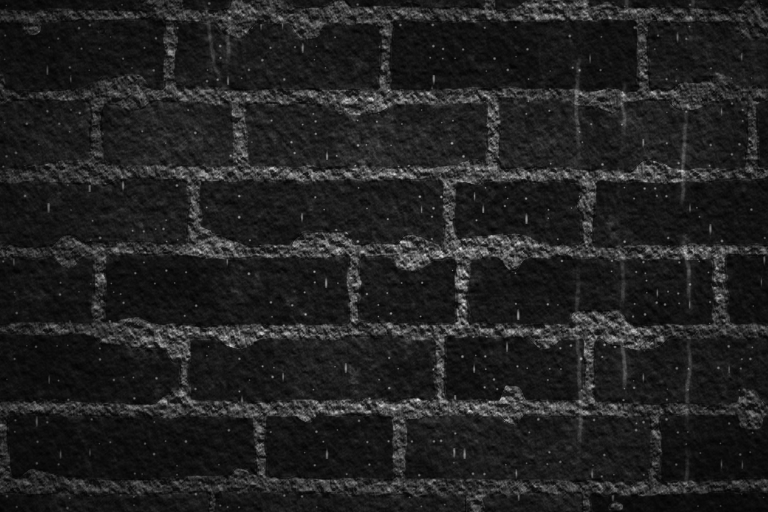
This texture is drawn by a Shadertoy shader. Its source:

```glsl
// Dark weathered brick wall: rough mortar, chipped edges, pale run-off streaks and a vignette.

// Layout, in units of the canvas height
const float COURSE_PITCH = 0.1525;
const float FIRST_BED = 0.033;         // depth of the first mortar bed below the top
const float STRETCHER = 0.5;           // length of a full brick with its joint
const vec2 HALF_JOINT = vec2(0.013, 0.0145);
const float CORNER = 0.006;
// One cut brick per course (left edge, length); full bricks fill both sides
const vec2 CUT_BRICKS[8] = vec2[8](
    vec2(0.957, 0.176), vec2(0.330, 0.422), vec2(0.184, 0.285), vec2(0.879, 0.270),
    vec2(0.697, 0.207), vec2(0.863, 0.291), vec2(0.510, 0.273), vec2(0.918, 0.229));
// Run-off streaks (position across, length from the top)
const vec2 STREAKS[5] = vec2[5](
    vec2(0.415, 0.18), vec2(0.44, 0.17), vec2(1.13, 0.92), vec2(1.21, 0.88), vec2(1.34, 1.1));

// Tones and light
const float BRICK_TONE = 0.125;
const float MORTAR_TONE = 0.36;
const float STREAK_TONE = 0.20;
const float SPECK_TONE = 0.45;
const vec2 LIGHT_STEP = vec2(0.0012, 0.0038);
const vec2 LIGHT_CENTRE = vec2(0.84, 0.52);
const float SPECK_GRID = 48.0;

float hash(vec2 p) {
    vec3 q = fract(vec3(p.xyx) * 0.1031);
    q += dot(q, q.yzx + 33.33);
    return fract((q.x + q.y) * q.z);
}

float noise(vec2 p) {
    vec2 i = floor(p), f = fract(p);
    f = f * f * (3.0 - 2.0 * f);
    return mix(mix(hash(i), hash(i + vec2(1, 0)), f.x),
               mix(hash(i + vec2(0, 1)), hash(i + 1.0), f.x), f.y);
}

float fbm(vec2 p) {
    float sum = 0.0, gain = 0.53;
    for (int i = 0; i < 3; i++) {
        sum += gain * noise(p);
        p = p * 2.1 + 17.3;
        gain *= 0.54;
    }
    return sum;
}

// Signed distance to the nearest brick; id names it, along runs 0..1 over its length
float brickDistance(vec2 p, out vec2 id, out float along) {
    vec2 w = p + 0.012 * (vec2(noise(p * 5.0), noise(p * 4.0 + 31.0)) - 0.5);
    float depth = (1.0 - w.y - FIRST_BED) / COURSE_PITCH;
    float course = floor(depth);
    vec2 cut = CUT_BRICKS[clamp(int(course) + 1, 0, 7)];
    float x = w.x - cut.x, size = STRETCHER, column = 0.0;
    if (x >= 0.0 && x < cut.y) {
        size = cut.y;
    } else {
        if (x >= cut.y) { x -= cut.y; column = 1.0; }
        column += floor(x / STRETCHER);
        x = mod(x, STRETCHER);
    }
    id = vec2(column + 11.0, course + 23.0);
    along = x / size;

    vec2 offset = vec2(x - 0.5 * size, (fract(depth) - 0.5) * COURSE_PITCH);
    vec2 joint = HALF_JOINT * (0.75 + 0.5 * vec2(hash(id), hash(id + 5.0)));
    vec2 q = abs(offset) - 0.5 * vec2(size, COURSE_PITCH) + joint + CORNER;
    float d = length(max(q, 0.0)) + min(max(q.x, q.y), 0.0) - CORNER;

    // Ragged edge and broken corners
    d += 0.011 * (fbm(p * 38.0) - 0.5);
    return d + 0.028 * smoothstep(0.66, 0.95, noise(p * 15.0 + 7.0));
}

float relief(vec2 p) {
    vec2 id;
    float along;
    float body = smoothstep(0.003, -0.004, brickDistance(p, id, along));
    return 0.005 * body + fbm(p * 75.0) * mix(0.019, 0.010, body);
}

float streaks(vec2 p) {
    float sum = 0.0, top = 1.0 - p.y;
    for (int i = 0; i < 5; i++) {
        float seed = float(i) * 9.7;
        float bend = 0.028 * (noise(vec2(seed, top * 5.0)) - 0.5)
                   + 0.006 * (noise(vec2(seed, top * 40.0)) - 0.5);
        float x = abs(p.x - STREAKS[i].x - bend);
        float fade = smoothstep(STREAKS[i].y, STREAKS[i].y - 0.08, top);
        float patchy = smoothstep(0.2, 0.8, noise(vec2(seed + 3.0, top * 14.0)));
        sum += fade * patchy * (smoothstep(0.006, 0.001, x) + 0.25 * smoothstep(0.022, 0.0, x));
    }
    return sum;
}

// Scattered pale dots, some drawn out into short drips
float specks(vec2 p, float pixel) {
    vec2 cell = floor(p * SPECK_GRID);
    vec2 jitter = 0.3 + 0.4 * vec2(hash(cell + 3.0), hash(cell + 71.0));
    vec2 q = (p * SPECK_GRID - cell - jitter) / SPECK_GRID;
    q.y /= 1.0 + 3.0 * step(0.85, hash(cell + 19.0));
    float radius = 0.0008 + 0.0016 * hash(cell + 43.0);
    return step(0.82, hash(cell)) * smoothstep(radius + pixel, radius - pixel, length(q));
}

void mainImage(out vec4 fragColor, in vec2 fragCoord) {
    vec2 p = fragCoord / iResolution.y;
    float pixel = 1.0 / iResolution.y;
    vec2 id;
    float along;
    float d = brickDistance(p, id, along);
    float edge = max(pixel, 0.002);
    float body = smoothstep(edge, -edge, d);
    float grain = fbm(p * 130.0 + 9.0);

    // Brick face: own tone, a step in tone along it, stains and mortar dust
    float brick = BRICK_TONE * (0.6 + 0.6 * hash(id + 2.0));
    brick *= 1.0 + 0.35 * (hash(id + 8.0) - 0.4) * smoothstep(-0.01, 0.01, along - 0.3 - 0.4 * hash(id + 4.0));
    brick *= (0.6 + 0.7 * fbm(p * 11.0)) * (0.55 + 0.9 * grain);
    brick += 0.10 * smoothstep(0.62, 0.85, fbm(p * 26.0 + 4.0)) * grain;

    float mortar = MORTAR_TONE * (0.55 + 0.55 * fbm(p * 9.0 + 13.0)) * (0.45 + 1.1 * grain);
    float tone = mix(mortar, brick, body);

    // Surface light, then the dark gap around each brick
    float slope = (relief(p) - relief(p + LIGHT_STEP)) / length(LIGHT_STEP);
    tone *= clamp(1.0 + 0.9 * slope, 0.3, 2.1);
    float gap = exp(-pow((d - 0.002) / 0.0024, 2.0));
    tone *= 1.0 - 0.65 * gap * smoothstep(0.3, 0.65, noise(p * 22.0 + 3.0));

    tone += STREAK_TONE * streaks(p) * (0.3 + grain);
    tone += SPECK_TONE * specks(p, pixel) * body;

    vec2 away = (p - LIGHT_CENTRE) / vec2(0.85, 0.62);
    tone *= mix(0.28, 1.12, exp(-0.9 * dot(away, away)));
    fragColor = vec4(vec3(clamp(tone, 0.0, 1.0)), 1.0);
}
```
